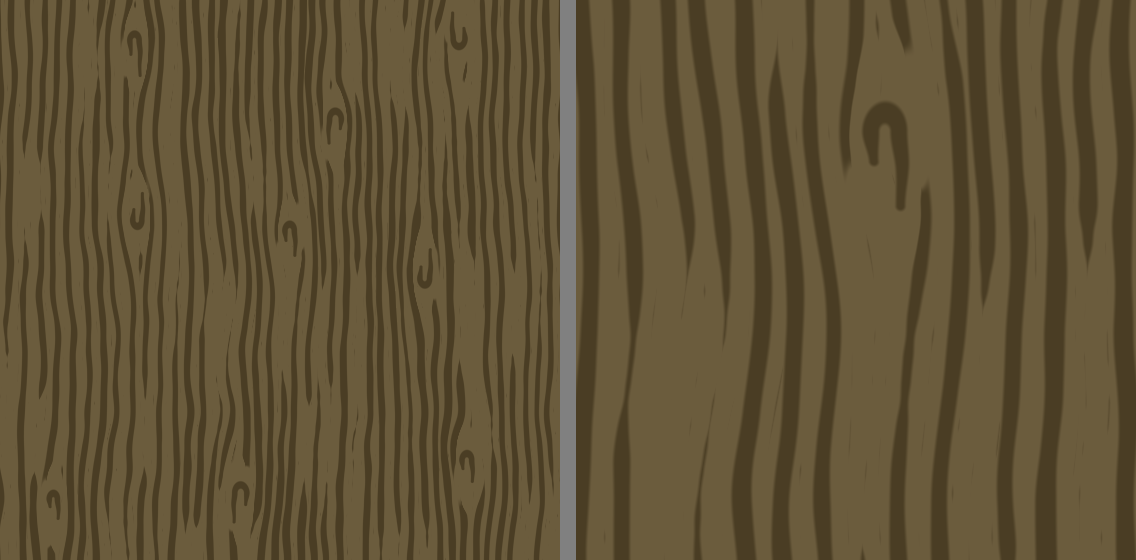
Left, the full canvas; right, a detail of the centre.
Write a Shadertoy shader that draws this texture.

```glsl
// Flat two-tone wood grain: dark, uneven vertical strands on brown board.
// A warped coordinate is cut into strands that swell, taper and break up;
// scattered knots push the strands aside and hold a small hooked stroke.

const vec3 BOARD = vec3(0.42, 0.36, 0.24);
const vec3 GRAIN = vec3(0.29, 0.24, 0.14);
const float STRANDS = 42.0;   // strands across the canvas
const int KNOT_GRID = 3;      // knots per side
const float SOFTNESS = 0.0013;

float hash(vec2 p) {
    vec3 q = fract(p.xyx * 0.1031);
    q += dot(q, q.yzx + 33.33);
    return fract((q.x + q.y) * q.z);
}

float noise(vec2 p) {
    vec2 cell = floor(p), f = fract(p);
    f = f * f * (3.0 - 2.0 * f);
    float low = mix(hash(cell), hash(cell + vec2(1, 0)), f.x);
    float high = mix(hash(cell + vec2(0, 1)), hash(cell + vec2(1, 1)), f.x);
    return mix(low, high, f.y);
}

vec2 knotCentre(int i) {
    vec2 cell = vec2(i % KNOT_GRID, i / KNOT_GRID);
    vec2 jitter = vec2(hash(cell + 17.0), hash(cell + 41.0));
    return (cell + 0.15 + 0.7 * jitter) / float(KNOT_GRID);
}

// Strand coordinate: one unit per strand, bent by noise and by the knots
float grainField(vec2 p) {
    float x = p.x;
    x += 0.055 * (noise(p * vec2(2.5, 2.2) + 5.0) - 0.5);
    x += 0.018 * (noise(p * vec2(6.5, 8.0) + 23.0) - 0.5);
    x += 0.005 * (noise(p * vec2(14.0, 19.0) + 61.0) - 0.5);
    for (int i = 0; i < KNOT_GRID * KNOT_GRID; i++) {
        vec2 d = p - knotCentre(i);
        vec2 q = d / vec2(0.042, 0.095);
        x -= 0.72 * d.x * exp(-dot(q, q));
    }
    return x * STRANDS + 100.0;
}

// Signed distance to the nearest strand; gain scales its thickness
float strandDistance(float u, float y, float spacing, float thickness,
                     float gain, float seed) {
    float id = floor(u) + seed;
    float offset = 0.24 * (hash(vec2(id, 3.0)) - 0.5)
                 + 0.20 * (noise(vec2(id, y * 15.0 + 40.0)) - 0.5);
    float presence = smoothstep(0.10, 0.32, noise(vec2(id, y * 4.5 + 90.0)));
    float rough = 0.88 + 0.24 * noise(vec2(id, y * 30.0 + 150.0));
    float halfWidth = thickness * mix(0.85, 1.15, hash(vec2(id, 7.0)));
    halfWidth = min(halfWidth * rough, 0.36 * spacing) * presence * gain;
    // Faint stretches fall apart into dashes
    halfWidth -= 0.0035 * (1.0 - presence * gain)
               * noise(vec2(id, y * 75.0 + 300.0));
    return abs(fract(u) - 0.5 - offset) * spacing - halfWidth;
}

// J-shaped stroke: a half ring with one long and one short arm
float hookDistance(vec2 p, float radius, float longArm, float shortArm) {
    p.x += 0.0025 * (noise(vec2(8.0, p.y * 45.0 + 20.0)) - 0.5);
    float arm = p.x < 0.0 ? longArm : shortArm;
    vec2 q = vec2(abs(p.x) - radius, max(p.y - arm, 0.0));
    float d = p.y < 0.0 ? abs(length(p * vec2(1.0, 0.75)) - radius) : length(q);
    float taper = 1.0 - 0.45 * smoothstep(0.0, arm, p.y);
    return d - 0.0050 * taper;
}

void mainImage(out vec4 fragColor, in vec2 fragCoord) {
    vec2 p = fragCoord / iResolution.y;

    // Local strand spacing from the slope of the field
    float u = grainField(p);
    float e = 0.001;
    vec2 slope = vec2(grainField(p + vec2(e, 0)) - u,
                      grainField(p + vec2(0, e)) - u) / e;
    float spacing = 1.0 / max(length(slope), 1.0);

    // Knot hooks, and the clear eye around each one
    float hooks = 1.0;
    float clearing = 1.0;
    for (int i = 0; i < KNOT_GRID * KNOT_GRID; i++) {
        vec2 d = p - knotCentre(i);
        vec2 pick = vec2(hash(vec2(i, 71.0)), hash(vec2(i, 83.0)));
        d *= sign(pick - 0.5);
        float longArm = mix(0.035, 0.065, hash(vec2(i, 97.0)));
        float radius = mix(0.007, 0.011, pick.x);
        hooks = min(hooks, hookDistance(d, radius, longArm, 0.4 * longArm));
        float eye = length((d - vec2(0.0, 0.015)) / vec2(0.021, 0.068));
        clearing *= smoothstep(0.9, 1.25, eye);
    }

    // Main strands, plus thin fillers where they spread apart
    float region = noise(p * vec2(4.0, 2.0) + 12.0);
    float thickness = mix(0.0044, 0.0070, region);
    float filler = smoothstep(1.35, 1.75, spacing * STRANDS);
    float grain = strandDistance(u, p.y, spacing, thickness, clearing, 0.0);
    float extra = strandDistance(u + 0.5, p.y, spacing, thickness * 0.8,
                                 clearing * filler, 500.0);
    float d = min(hooks, min(grain, extra));

    // Soft ink edge, never thinner than a pixel
    float edge = max(SOFTNESS, 0.7 / iResolution.y);
    float ink = 1.0 - smoothstep(-edge, edge, d);
    fragColor = vec4(mix(BOARD, GRAIN, ink), 1.0);
}
```
